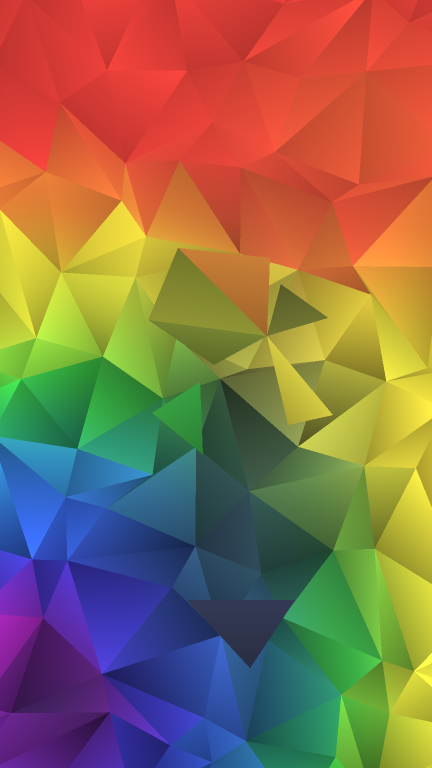
Give the GLSL for this background, as a Shadertoy shader.

```glsl
// A low-poly rainbow: bands of hue ring a point near the lower left and darken
// toward the middle. A jittered, randomly split grid cuts them into facets,
// each with its own tone and slope; a few large facets form the focal group.

const float ASPECT = 16.0 / 9.0;          // canvas height in widths
const vec2  RAINBOW_CENTRE = vec2(0.07, 0.157);
const float GRID = 6.2;                   // mesh cells per width
const float GRID_ANGLE = 0.42;
const float JITTER = 0.8;                 // vertex displacement in cells
const float FLATNESS = 0.65;              // 1 gives one hue per facet
const float HUE_SPREAD = 0.07;
const float TONE_SPREAD = 0.36;
const float SLOPE = 0.42;
const vec3  SHADOW = vec3(0.17, 0.21, 0.26);
const vec3  PLUM = vec3(0.20, 0.12, 0.30);
const vec3  MAGENTA = vec3(0.66, 0.14, 0.70);
const vec3  VERMILION = vec3(0.87, 0.38, 0.21);
const int   STOPS = 11;

// Band colours, with the radius of each in w.
const vec4 BANDS[STOPS] = vec4[STOPS](
    vec4(0.42, 0.13, 0.56, 0.12), vec4(0.20, 0.18, 0.66, 0.30),
    vec4(0.17, 0.32, 0.72, 0.42), vec4(0.17, 0.47, 0.68, 0.54),
    vec4(0.15, 0.58, 0.42, 0.63), vec4(0.20, 0.67, 0.23, 0.71),
    vec4(0.47, 0.75, 0.22, 0.80), vec4(0.80, 0.80, 0.22, 0.93),
    vec4(0.88, 0.80, 0.22, 1.08), vec4(0.88, 0.48, 0.21, 1.17),
    vec4(0.85, 0.23, 0.21, 1.33));

vec2 hash2(vec2 p) {
    vec2 k = vec2(dot(p, vec2(127.1, 311.7)), dot(p, vec2(269.5, 183.3)));
    return fract(sin(k) * 43758.5);
}

float cross2(vec2 a, vec2 b) { return a.x * b.y - a.y * b.x; }

float glow(vec2 p, vec2 centre, vec2 size) {
    vec2 d = (p - centre) / size;
    return exp(-dot(d, d));
}

bool inTriangle(vec2 p, vec2 a, vec2 b, vec2 c) {
    vec3 s = vec3(cross2(b - a, p - a), cross2(c - b, p - b), cross2(a - c, p - c));
    return all(greaterThanEqual(s, vec3(0.0))) || all(lessThanEqual(s, vec3(0.0)));
}

vec2 node(vec2 id) { return id + JITTER * (hash2(id) - 0.5); }

bool splits(vec2 a, vec2 b, vec2 c, vec2 d) {
    return cross2(c - a, b - a) * cross2(c - a, d - a) < 0.0;
}

// Smooth colour field beneath the facets.
vec3 rainbow(vec2 p, float shift) {
    float bulge = smoothstep(0.7, 1.0, p.x) * smoothstep(0.6, 1.0, p.y);
    float r = length(p - RAINBOW_CENTRE) * (1.0 - 0.16 * bulge) + shift;
    vec3 col = BANDS[0].rgb;
    for (int i = 1; i < STOPS; i++)
        col = mix(col, BANDS[i].rgb, smoothstep(BANDS[i - 1].w, BANDS[i].w, r));
    col = mix(col, VERMILION, 0.75 * glow(p, vec2(0.86, 1.48), vec2(0.30, 0.22)));
    col = mix(col, MAGENTA, 0.8 * glow(p, vec2(0.0, 0.32), vec2(0.10)));
    col = mix(col, PLUM, 0.8 * glow(p, vec2(0.127, 0.15), vec2(0.10)));
    return mix(col, SHADOW, 0.88 * glow(p, vec2(0.567, 0.61), vec2(0.24, 0.43)));
}

// Finds the mesh triangle under p and shades it.
vec3 mesh(vec2 p) {
    float cs = cos(GRID_ANGLE), sn = sin(GRID_ANGLE);
    mat2 turn = mat2(cs, sn, -sn, cs);
    vec2 q = turn * p * GRID, centre = q, seed = vec2(0.5);
    for (int j = -1; j <= 1; j++)
    for (int i = -1; i <= 1; i++) {
        vec2 id = floor(q) + vec2(i, j);
        vec2 a = node(id), b = node(id + vec2(1, 0));
        vec2 c = node(id + vec2(1, 1)), d = node(id + vec2(0, 1));
        bool other = hash2(id + 0.5).x > 0.5 && splits(b, c, d, a);
        if (other || !splits(a, b, c, d)) {
            vec2 first = a;
            a = b; b = c; c = d; d = first;
        }
        if (inTriangle(q, a, b, c)) { centre = (a + b + c) / 3.0; seed = hash2(id + 0.21); }
        else if (inTriangle(q, a, c, d)) { centre = (a + c + d) / 3.0; seed = hash2(id + 0.73); }
    }
    vec2 home = centre * turn / GRID;
    float angle = 6.2832 * fract(seed.x * 7.0 + seed.y);
    float tilt = dot(q - centre, vec2(cos(angle), sin(angle)));
    float contrast = mix(1.0, 0.4, smoothstep(0.9, 1.3, p.y));
    float light = 1.0 + contrast * (TONE_SPREAD * (seed.x - 0.5) + SLOPE * tilt);
    return rainbow(mix(p, home, FLATNESS), HUE_SPREAD * (seed.y - 0.5)) * light;
}

// Lays one focal facet over col, fading darker toward corner c.
void facet(inout vec3 col, vec2 p, vec2 a, vec2 b, vec2 c, vec3 tint) {
    float t = cross2(b - a, p - a) / cross2(b - a, c - a);
    if (inTriangle(p, a, b, c)) col = tint * mix(1.08, 0.85, t);
}

vec3 scene(vec2 p) {
    vec3 col = mesh(p);
    vec2 hub = vec2(0.618, 1.0), crest = vec2(0.412, 1.204), west = vec2(0.343, 1.037);
    vec2 south = vec2(0.667, 0.794);
    facet(col, p, crest, vec2(0.625, 1.181), hub, vec3(0.73, 0.46, 0.20));
    facet(col, p, west, hub, crest, vec3(0.52, 0.54, 0.19));
    facet(col, p, west, hub, vec2(0.495, 0.933), vec3(0.42, 0.48, 0.18));
    facet(col, p, hub, vec2(0.771, 0.817), south, vec3(0.78, 0.74, 0.24));
    facet(col, p, hub, vec2(0.76, 1.042), vec2(0.65, 1.12), vec3(0.40, 0.42, 0.18));
    facet(col, p, vec2(0.463, 0.894), vec2(0.352, 0.822), vec2(0.47, 0.725), vec3(0.20, 0.58, 0.24));
    facet(col, p, vec2(0.433, 0.389), vec2(0.683, 0.389), vec2(0.579, 0.231), vec3(0.19, 0.21, 0.31));
    return col;
}

void mainImage(out vec4 fragColor, in vec2 fragCoord) {
    vec3 sum = vec3(0.0);
    for (int k = 0; k < 4; k++) {         // 2 x 2 samples smooth the edges
        vec2 offset = vec2(k % 2, k / 2) * 0.5 - 0.25;
        sum += scene((fragCoord + offset) / iResolution.xy * vec2(1.0, ASPECT));
    }
    fragColor = vec4(clamp(sum / 4.0, 0.0, 1.0), 1.0);
}
```
